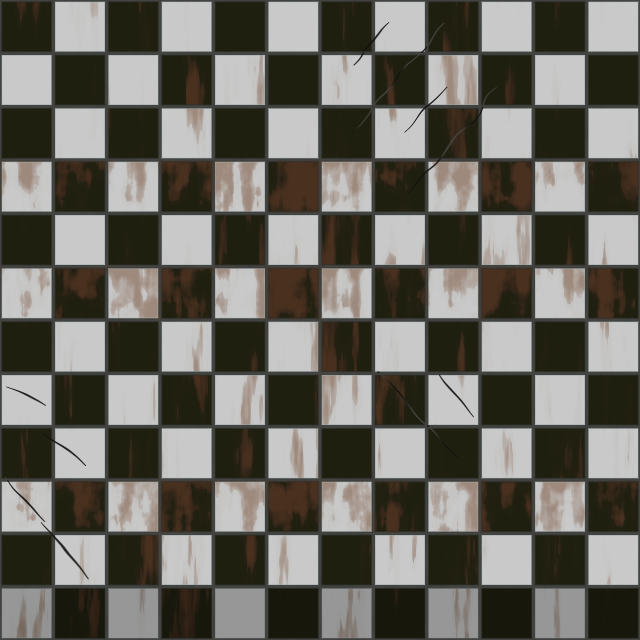
Write a WebGL 1 fragment shader that draws this texture.

```glsl
precision highp float;
uniform vec2 u_resolution;

const float TILES = 12.0;

float hash(vec2 p) {
  return fract(sin(dot(p, vec2(127.1, 311.7))) * 4375.85);
}

// Value noise that wraps after a whole number of lattice cells
float noise(vec2 uv, vec2 period) {
  vec2 p = uv * period;
  vec2 i = floor(p);
  vec2 f = fract(p);
  f = f * f * (3.0 - 2.0 * f);
  vec2 a = mod(i, period);
  vec2 b = mod(i + 1.0, period);
  return mix(mix(hash(a), hash(vec2(b.x, a.y)), f.x),
             mix(hash(vec2(a.x, b.y)), hash(b), f.x), f.y);
}

float fbm(vec2 uv, vec2 period) {
  float sum = 0.0;
  float weight = 0.533;
  for (int i = 0; i < 4; i++) {
    sum += weight * noise(uv, period);
    period *= 2.0;
    weight *= 0.5;
  }
  return sum;
}

// Tapered hairline through center, wrapping around the canvas
float crack(vec2 uv, vec2 center, vec2 halfSpan, float pixel) {
  vec2 d = fract(uv - center + 0.5) - 0.5;
  float t = clamp(dot(d, halfSpan) / dot(halfSpan, halfSpan), -1.0, 1.0);
  float width = 0.0017 * (1.0 - 0.6 * abs(t));
  return 1.0 - smoothstep(width - pixel, width + pixel, length(d - halfSpan * t));
}

float allCracks(vec2 uv, float pixel) {
  vec2 wobble = vec2(noise(uv, vec2(28.0)), noise(uv + 0.37, vec2(28.0))) - 0.5;
  vec2 p = uv + 0.013 * wobble;
  float c = 0.0;
  for (int i = 0; i < 4; i++) {
    float k = float(i);
    float odd = mod(k, 2.0);
    // Rising cracks above the middle, falling ones at lower left
    c = max(c, crack(p, vec2(0.58 + 0.043 * k, 0.93 - 0.05 * k),
                     vec2(0.028, 0.034) * (1.0 + 1.5 * odd), pixel));
    c = max(c, crack(p, vec2(0.04 + 0.06 * odd, 0.38 - 0.08 * k),
                     vec2(0.033, -0.014 - 0.01 * k), pixel));
  }
  // Pair of falling cracks near the center
  for (int i = 0; i < 2; i++) {
    float k = float(i);
    c = max(c, crack(p, vec2(0.65 + 0.065 * k, 0.355 + 0.025 * k),
                     vec2(0.06, -0.066) * (1.0 - 0.55 * k), pixel));
  }
  return c;
}

void main() {
  vec2 uv = gl_FragCoord.xy / u_resolution;
  float pixel = 0.7 / min(u_resolution.x, u_resolution.y);
  vec2 cell = floor(uv * TILES);
  vec2 f = fract(uv * TILES);
  float isLight = 1.0 - mod(cell.x + cell.y, 2.0);

  // Wear: three rusty rows, and streaks mostly in the inner columns
  float rustyRow = max(step(abs(abs(cell.y - 5.0) - 3.0), 0.5),
                       step(abs(cell.y - 6.0), 0.5));
  float inner = 1.0 - smoothstep(2.5, 6.0, abs(cell.x - 5.0));
  float wear = hash(cell + 3.7);
  float streaks = fbm(uv, vec2(54.0, 7.0));
  float blotches = fbm(uv + 0.21, vec2(40.0, 30.0));
  float pattern = mix(streaks, mix(streaks, blotches, 0.45), rustyRow);
  float streakLimit = 0.76 - 0.19 * wear * (0.35 + 0.65 * inner);
  float rustLimit = 0.61 - 0.17 * f.y - 0.1 * wear * inner;
  float excess = pattern - mix(streakLimit, rustLimit, rustyRow);
  float stain = smoothstep(0.0, 0.035, excess);
  float depth = smoothstep(0.0, 0.2, excess + 0.15 * (blotches - 0.4));
  float film = smoothstep(-0.13, 0.0, excess) * 0.22;

  // Tile faces with stains
  vec3 lightTile = mix(vec3(0.79), vec3(0.71, 0.70, 0.68), film);
  lightTile = mix(lightTile, mix(vec3(0.72, 0.69, 0.67), vec3(0.62, 0.54, 0.49), depth), stain);
  vec3 darkTile = mix(vec3(0.12, 0.12, 0.06), vec3(0.17, 0.14, 0.09), film);
  darkTile = mix(darkTile, mix(vec3(0.18, 0.14, 0.09), vec3(0.29, 0.19, 0.12), depth), stain);
  vec3 tile = mix(darkTile, lightTile, isLight);

  // Cool glaze along the rim, shade over the bottom row
  float edge = 0.5 - max(abs(f.x - 0.5), abs(f.y - 0.5));
  float rim = 1.0 - smoothstep(0.03, 0.06, edge);
  tile = mix(tile, mix(vec3(0.15, 0.18, 0.15), vec3(0.66, 0.74, 0.73), isLight), 0.6 * rim);
  tile *= mix(0.75, 1.0, step(0.5, cell.y));

  // Grout, slightly browned beside the rusty rows
  vec3 grout = vec3(0.26, 0.26, 0.25) * (0.93 + 0.14 * blotches);
  grout = mix(grout, vec3(0.27, 0.22, 0.18), 0.4 * stain * rustyRow);
  grout *= 1.0 - 0.15 * smoothstep(0.012, 0.032, edge);
  float blur = pixel * TILES;
  vec3 color = mix(grout, tile, smoothstep(0.032 - blur, 0.032 + blur, edge));

  // Cracks: dark on light tiles, dusty grey on parts of the dark ones
  float dust = (1.0 - isLight) * smoothstep(0.4, 0.6, noise(uv, vec2(18.0)));
  vec3 crackColor = mix(vec3(0.07, 0.07, 0.06), vec3(0.27, 0.27, 0.25), dust);
  color = mix(color, crackColor, 0.9 * allCracks(uv, pixel));

  gl_FragColor = vec4(color, 1.0);
}
```
